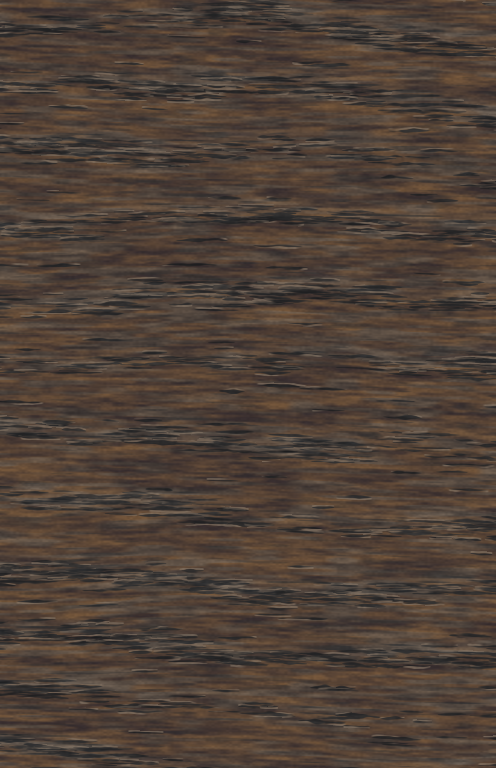
Give the GLSL for this texture, as a Shadertoy shader.

```glsl
// Dark stained oak with horizontal grain: layered, stretched value noise makes
// the fibres, and wavy growth rings gather thin, ragged pore dashes that are
// flanked by short pale flecks. Lengths are in units of the canvas width.

const vec3 FIBRE_DARK = vec3(0.250, 0.200, 0.188);
const vec3 FIBRE_TAN  = vec3(0.420, 0.314, 0.222);
const vec3 GREY_WASH  = vec3(0.325, 0.298, 0.275);
const vec3 PORE_COLOR = vec3(0.140, 0.148, 0.158);
const vec3 FLECK_COLOR = vec3(0.500, 0.440, 0.380);

const float RINGS          = 7.7;    // growth rings per canvas width
const float RING_SLOPE     = 0.055;  // fall of the rings to the right
const float GRAIN_SLOPE    = 0.018;  // fall of the single fibres
const float FIBRE_CONTRAST = 2.5;
const float PORE_ROW       = 0.0115; // row height of the pore grid
const float PORE_LENGTH    = 0.115;
const float PORE_CHANCE    = 0.68;
const float SOFTNESS       = 0.0018;
const int   PORE_LAYERS    = 6;

float hash(vec2 p) {
    vec3 q = fract(vec3(p.xyx) * 0.1031);
    q += dot(q, q.yzx + 33.33);
    return fract((q.x + q.y) * q.z);
}

float noise(vec2 p) {
    vec2 i = floor(p), f = fract(p);
    f = f * f * (3.0 - 2.0 * f);
    float low  = mix(hash(i), hash(i + vec2(1, 0)), f.x);
    float high = mix(hash(i + vec2(0, 1)), hash(i + vec2(1, 1)), f.x);
    return mix(low, high, f.y);
}

// Density of pores: a sharp onset in each ring, then a slow fade
float ringDensity(vec2 p) {
    float warp = 0.95 * noise(p * vec2(1.7, 2.3) + 11.0)
               + 0.30 * noise(p * vec2(6.0, 9.0) + 37.0);
    float slope = RING_SLOPE * (1.5 - 0.7 * p.y);
    float phase = fract(RINGS * (p.y + slope * p.x) + warp);
    float band = smoothstep(0.0, 0.08, phase) * (1.0 - smoothstep(0.14, 0.42, phase));
    float patchy = smoothstep(0.10, 0.60, noise(p * vec2(3.5, 14.0) + 71.0));
    return band * mix(0.35, 1.0, patchy);
}

// Streaked fibres from broad to fine, centred on 0.5
float fibreNoise(vec2 p) {
    return 0.13 * noise(p * vec2(2.5, 28.0) + 5.0)
         + 0.24 * noise(p * vec2(7.0, 80.0) + 19.0)
         + 0.36 * noise(p * vec2(14.0, 150.0) + 43.0)
         + 0.27 * noise(p * vec2(42.0, 230.0) + 89.0);
}

// One grid of dashes; x is pore cover, y is the zone beside the pore
vec2 poreLayer(vec2 p, float layer, float soft) {
    float size = 0.7 + 0.6 * hash(vec2(layer, 3.0));
    vec2 cellSize = vec2(PORE_LENGTH, PORE_ROW) * size;
    float rowShift = layer * 0.37;
    float row = floor(p.y / cellSize.y + rowShift);
    float shift = 9.0 * hash(vec2(row, layer + 50.0));
    vec2 grid = vec2(p.x / cellSize.x + shift, p.y / cellSize.y + rowShift);
    vec2 cell = floor(grid);
    vec2 local = (fract(grid) - 0.5) * cellSize;
    vec2 seed = cell + layer * 31.7 + 200.0;

    // Pores follow the ring at their own centre, with a few strays
    float density = ringDensity(p - local);
    float present = step(hash(seed), PORE_CHANCE * density + 0.02);

    float halfLength = cellSize.x * mix(0.20, 0.48, hash(seed + 7.1));
    float along = local.x / halfLength;
    float taper = max(0.0, 1.0 - along * along);
    float ragged = mix(0.1, 1.6, noise(p * vec2(55.0, 190.0) + layer * 13.0));
    float halfWidth = cellSize.y * mix(0.14, 0.32, hash(seed + 13.3)) * taper * ragged;
    float wobble = cellSize.y * 0.22 * (noise(vec2(p.x * 34.0, cell.y + layer * 17.0)) - 0.5);
    float offset = local.y - wobble;
    float inside = smoothstep(0.0, 0.25, taper) * present;
    float pore = inside * (1.0 - smoothstep(-soft, soft, abs(offset) - halfWidth));

    float side = hash(seed + 23.9) < 0.7 ? 1.0 : -1.0;
    float edge = abs(offset * side - halfWidth - 0.0022);
    float beside = inside * (1.0 - smoothstep(0.0008, 0.0014 + soft, edge));
    return vec2(pore, beside);
}

void mainImage(out vec4 fragColor, in vec2 fragCoord) {
    vec2 p = fragCoord / iResolution.x;
    float soft = max(SOFTNESS, 0.5 / iResolution.x);

    // Fibres lean and undulate slightly
    vec2 grain = p;
    grain.y += GRAIN_SLOPE * p.x + 0.022 * noise(p * vec2(2.2, 3.0) + 61.0);
    float density = ringDensity(p);
    float fibre = 0.5 + FIBRE_CONTRAST * (fibreNoise(grain) - 0.5);
    vec3 color = mix(FIBRE_DARK, FIBRE_TAN, clamp(fibre - 0.08 * density, -0.2, 1.15));

    // Grey film lies in thin streaks and thickens near the pores
    float film = smoothstep(0.45, 0.80, noise(grain * vec2(13.0, 140.0) + 131.0));
    color = mix(color, GREY_WASH * (0.78 + 0.44 * fibre), film * 0.60 + 0.25 * density);

    // Hair-thin dark threads, faint between the rings and dense within them
    float thread = noise(grain * vec2(16.0, 175.0) + 211.0);
    float threadCover = smoothstep(0.66, 0.90, thread) * (0.30 + 0.45 * density);
    color = mix(color, PORE_COLOR * 1.15, threadCover);

    // Pores, then broken flecks beside them; the grid bends with the grain
    vec2 cover = vec2(0.0);
    for (int i = 0; i < PORE_LAYERS; i++) {
        cover = max(cover, poreLayer(grain, float(i), soft));
    }
    color = mix(color, PORE_COLOR * (0.80 + 0.40 * fibre), 0.85 * cover.x);
    float broken = smoothstep(0.46, 0.74, noise(grain * vec2(19.0, 165.0) + 307.0));
    float fleck = broken * max(cover.y, 0.40 * density);
    color = mix(color, FLECK_COLOR, 0.68 * fleck * (1.0 - 0.45 * cover.x));

    // Fine tooth of the surface
    color *= 0.94 + 0.12 * noise(p * vec2(170.0, 280.0) + 17.0);
    fragColor = vec4(clamp(color, 0.0, 1.0), 1.0);
}
```
